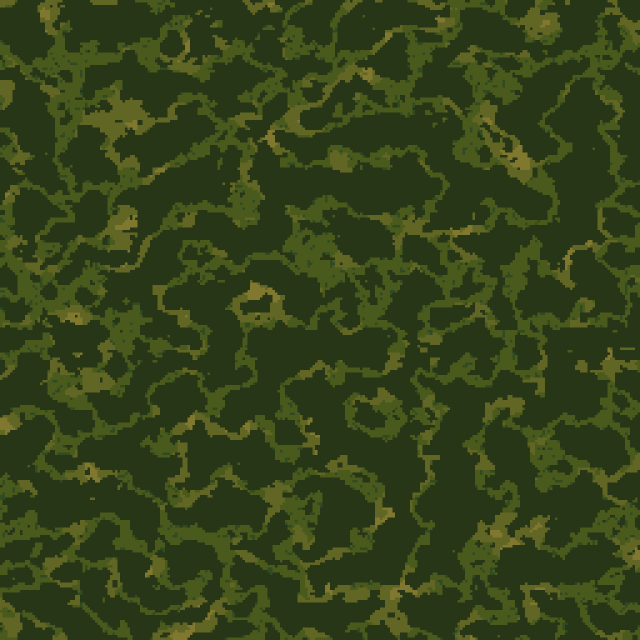
Reproduce this pattern procedurally as a Shadertoy shader.

```glsl
float hash(vec2 p) {
    vec3 q = fract(p.xyx * 0.1031);
    q += dot(q, q.yzx + 33.33);
    return fract((q.x + q.y) * q.z);
}

// Dot product of a random unit gradient with the offset from its lattice corner
float cornerSlope(vec2 corner, vec2 offset) {
    float angle = 6.2832 * hash(corner);
    return dot(vec2(cos(angle), sin(angle)), offset);
}

float gradientNoise(vec2 p) {
    vec2 i = floor(p), f = p - i;
    vec2 u = f * f * f * (f * (f * 6.0 - 15.0) + 10.0);
    vec2 e = vec2(1.0, 0.0);
    return mix(mix(cornerSlope(i, f), cornerSlope(i + e.xy, f - e.xy), u.x),
               mix(cornerSlope(i + e.yx, f - e.yx), cornerSlope(i + e.xx, f - e.xx), u.x), u.y);
}

// Octaves are turned and shifted so that their lattices never line up
float fbm(vec2 p) {
    float sum = 0.0, amplitude = 1.0;
    for (int octave = 0; octave < 4; octave++) {
        sum += amplitude * gradientNoise(p);
        p = mat2(1.6, 1.2, -1.2, 1.6) * p + vec2(17.3, 41.7);
        amplitude *= 0.5;
    }
    return sum;
}

vec3 camouflage(vec2 uv) {
    // Square grains, 256 across the canvas
    vec2 grain = (floor(uv * 256.0) + 0.5) / 256.0;

    const vec3 forest = vec3(0.15, 0.21, 0.09);
    const vec3 moss   = vec3(0.19, 0.29, 0.13);
    const vec3 olive  = vec3(0.29, 0.35, 0.11);
    const vec3 khaki  = vec3(0.38, 0.40, 0.14);
    const vec3 gold   = vec3(0.50, 0.47, 0.18);

    // Ragged veins follow the zero contour of the noise
    float vein = abs(fbm(grain * vec2(10.5, 12.0) + 50.0));
    if (vein > 0.119) return forest;

    // Patches of lighter tone along the veins
    float tone = fbm(grain * vec2(10.0, 11.0) + vec2(130.4, 90.7));
    if (tone > 0.45) return gold;
    if (tone > 0.13) return khaki;

    // Fine specks inside the olive
    float speck = gradientNoise(grain * 115.0 + 210.0);
    return speck > 0.31 ? moss : olive;
}

void mainImage(out vec4 fragColor, in vec2 fragCoord) {
    // Four samples per pixel soften the grain edges
    vec3 color = vec3(0.0);
    for (int s = 0; s < 4; s++) {
        vec2 jitter = vec2(s & 1, s >> 1) * 0.5 - 0.25;
        color += camouflage((fragCoord + jitter) / iResolution.y);
    }
    fragColor = vec4(color / 4.0, 1.0);
}
```
